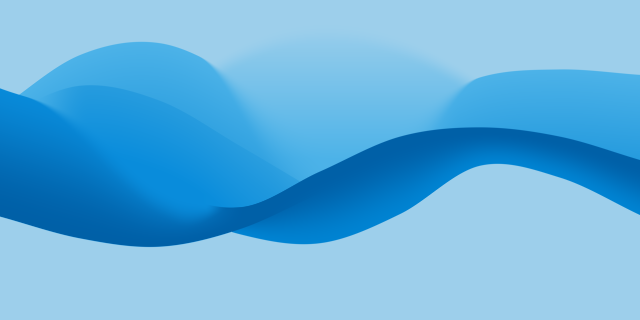
This background is drawn by a Shadertoy shader. Its source:

```glsl
// Layered blue ribbons flowing across a pale sky, with a soft glowing dome behind.

const vec3 SKY    = vec3(0.615, 0.812, 0.922);
const vec3 PALE   = vec3(0.300, 0.700, 0.910);
const vec3 AZURE  = vec3(0.150, 0.610, 0.870);
const vec3 BRIGHT = vec3(0.035, 0.550, 0.860);
const vec3 OCEAN  = vec3(0.000, 0.515, 0.825);
const vec3 DEEP   = vec3(0.000, 0.375, 0.655);

// Wave heights in percent of the canvas, evenly spaced from left to right.
const int KNOTS = 9;
const float DOME[KNOTS]       = float[](30.0, 50.0, 68.8, 85.8, 93.6, 88.6, 75.5, 58.3, 40.0);
const float BACK_LEFT[KNOTS]  = float[](66.1, 82.8, 86.5, 75.3, 57.5, 40.0, 20.0, 5.0, 0.0);
const float MID_LEFT[KNOTS]   = float[](63.5, 73.2, 68.5, 54.4, 39.6, 25.0, 10.0, 0.0, 0.0);
const float BACK_RIGHT[KNOTS] = float[](0.0, 0.0, 10.0, 30.0, 50.5, 63.5, 75.8, 78.3, 76.6);
const float CREST[KNOTS]      = float[](72.4, 63.0, 42.2, 35.2, 46.4, 57.3, 60.2, 57.3, 50.0);
const float LEFT_BASE[KNOTS]  = float[](32.3, 25.5, 22.9, 28.4, 39.6, 50.5, 58.0, 58.0, 58.0);
const float RIGHT_BASE[KNOTS] = float[](55.7, 47.9, 36.5, 26.8, 24.0, 33.1, 48.2, 44.5, 32.8);

// Catmull-Rom curve through the heights, extended straight at both ends.
float wave(float heights[KNOTS], float x) {
    float s = clamp(x, 0.0, 0.9999) * float(KNOTS - 1);
    int i = int(s);
    float t = fract(s);
    float b = heights[i];
    float c = heights[i + 1];
    float a = i > 0 ? heights[i - 1] : 2.0 * b - c;
    float d = i < KNOTS - 2 ? heights[i + 2] : 2.0 * c - b;
    float bend = 2.0 * a - 5.0 * b + 4.0 * c - d;
    float twist = 3.0 * (b - c) + d - a;
    return 0.01 * (b + 0.5 * t * (c - a + t * (bend + t * twist)));
}

// Coverage below an edge; softness feathers it inward.
float cover(float depth, float softness) {
    float aa = 0.75 / iResolution.y;
    return smoothstep(-aa, aa + softness, depth);
}

void mainImage(out vec4 fragColor, in vec2 fragCoord) {
    vec2 uv = fragCoord / iResolution.xy;
    float x = uv.x;
    float y = uv.y;
    vec3 color = SKY;

    // Dome that fades upward into the sky
    float glow = clamp((0.935 - y) / 0.43, 0.0, 1.0);
    float dome = cover(wave(DOME, x) - y, 0.07) * smoothstep(0.25, 0.33, x);
    color = mix(color, PALE, dome * glow);

    // Right back wave, dissolving at its left end
    float depth = wave(BACK_RIGHT, x) - y;
    float soft = 0.16 * (1.0 - smoothstep(0.64, 0.75, x));
    vec3 tint = mix(PALE, AZURE, clamp(depth / 0.26, 0.0, 1.0));
    color = mix(color, tint, cover(depth, soft) * smoothstep(0.61, 0.72, x));

    // Left back wave, dissolving at its right end
    depth = wave(BACK_LEFT, x) - y;
    soft = 0.28 * smoothstep(0.31, 0.46, x);
    tint = mix(PALE, AZURE, clamp(depth / 0.30, 0.0, 1.0));
    color = mix(color, tint, cover(depth, soft) * (1.0 - smoothstep(0.42, 0.58, x)));

    // Left middle wave
    depth = wave(MID_LEFT, x) - y;
    tint = mix(AZURE, BRIGHT, clamp(depth / 0.22, 0.0, 1.0));
    float fade = smoothstep(0.05, 0.14, x) * (1.0 - 0.4 * smoothstep(0.30, 0.46, x));
    color = mix(color, tint, cover(depth, 0.0) * fade);

    // Right ribbon, dark crest to bright base
    float crest = wave(CREST, x);
    float rightBase = wave(RIGHT_BASE, x);
    float down = clamp((crest - y) / max(crest - rightBase, 0.01), 0.0, 1.0);
    tint = mix(DEEP, OCEAN, smoothstep(0.10, 1.05, down));
    color = mix(color, tint, cover(crest - y, 0.0) * smoothstep(0.32, 0.36, x));

    // Left ribbon, bright crest to dark base, folding into the right one
    float leftBase = wave(LEFT_BASE, x);
    down = clamp((crest - y) / max(crest - leftBase, 0.01), 0.0, 1.0);
    float light = (1.0 - smoothstep(-0.15, 1.0, down)) * (1.0 - smoothstep(0.27, 0.385, x));
    tint = mix(DEEP, BRIGHT, light);
    soft = 0.10 * smoothstep(0.04, 0.18, x) * (1.0 - smoothstep(0.28, 0.37, x));
    float ribbon = cover(crest - y, soft) * cover(y - leftBase, 0.0);
    color = mix(color, tint, ribbon * (1.0 - smoothstep(0.40, 0.52, x)));

    // Open sky beneath both ribbons
    color = mix(SKY, color, cover(y - min(leftBase, rightBase), 0.0));

    fragColor = vec4(color, 1.0);
}
```
